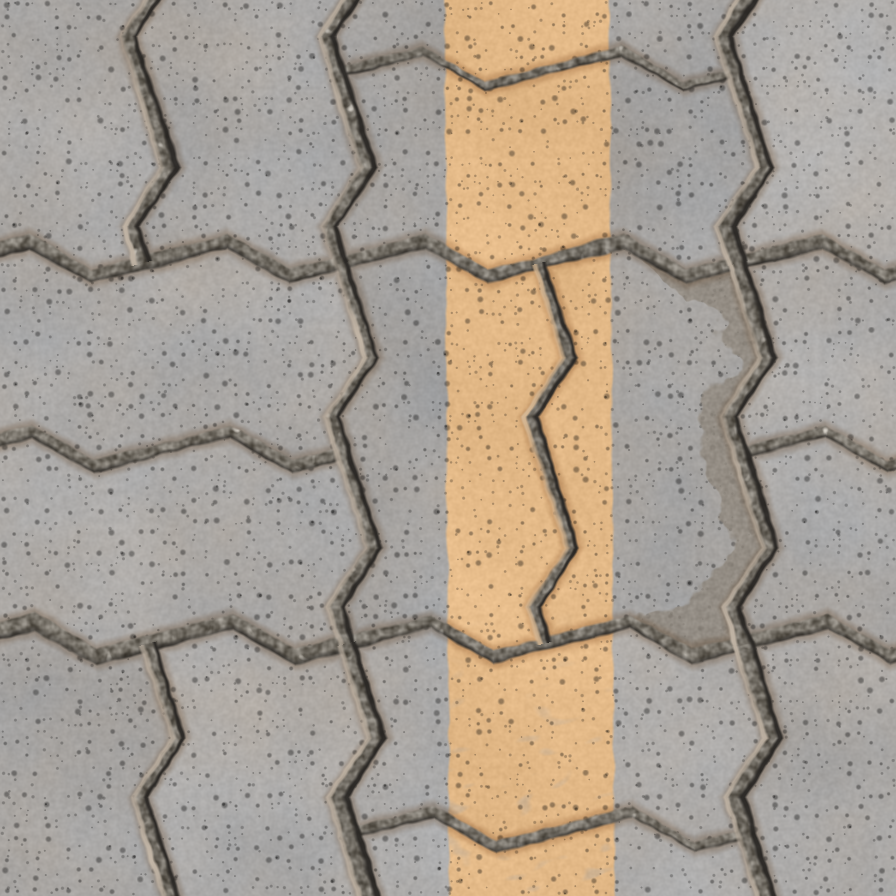
A WebGL 1 fragment shader for this texture:

```glsl
precision highp float;
uniform vec2 u_resolution;

#define CELL vec2(0.4427, 0.4245)
#define ORIGIN vec2(0.3945, 0.2865)
#define ZIGZAG vec2(0.10, 0.092)
#define SHEAR 0.015
#define JOINT_V 0.0105
#define JOINT_H 0.0088
#define STRIPE_LEFT 0.499
#define STRIPE_RIGHT 0.683
#define STONE vec3(0.67, 0.66, 0.65)
#define PAINT vec3(0.89, 0.725, 0.53)
#define GRIT vec3(0.46, 0.44, 0.405)
#define SHADOW vec3(0.15, 0.14, 0.13)

float hash(vec2 p) {
  return fract(sin(dot(p, vec2(127.1, 311.7))) * 43758.5);
}

vec2 gradient(vec2 p) {
  float angle = 6.2832 * hash(p);
  return vec2(cos(angle), sin(angle));
}

// Gradient noise, roughly -0.7 to 0.7
float noise(vec2 p) {
  vec2 i = floor(p), f = p - i;
  vec2 s = f * f * f * (f * (f * 6.0 - 15.0) + 10.0);
  vec2 e = vec2(1.0, 0.0);
  float low = mix(dot(gradient(i), f), dot(gradient(i + e), f - e), s.x);
  float high = mix(dot(gradient(i + e.yx), f - e.yx), dot(gradient(i + 1.0), f - 1.0), s.x);
  return mix(low, high, s.y);
}

float fbm(vec2 p) {
  float sum = 0.0, gain = 0.6;
  for (int i = 0; i < 4; i++) {
    sum += gain * noise(p);
    p = p * 2.07 + 17.3;
    gain *= 0.55;
  }
  return sum;
}

// Lopsided triangle wave: long rise, short fall
float zigzag(float t) {
  float f = fract(t);
  return min(f / 0.69, (1.0 - f) / 0.31) - 0.5;
}

// Small dark pores scattered on a jittered grid
float pores(vec2 p, float density) {
  vec2 id = floor(p);
  vec2 centre = 0.3 + 0.4 * vec2(hash(id + 3.1), hash(id + 8.7));
  float radius = 0.12 + 0.2 * hash(id + 5.3);
  float dist = length(p - id - centre);
  return step(hash(id), density) * (1.0 - smoothstep(radius * 0.4, radius + 0.1, dist));
}

void main() {
  vec2 p = gl_FragCoord.xy / u_resolution;
  float soft = 0.0012 + 0.8 / u_resolution.y;

  // Cell space, bent so that zigzag joints become straight
  vec2 uv = (p + vec2(SHEAR * (p.y - 0.5), 0.0) - ORIGIN) / CELL;
  vec2 bent = uv - ZIGZAG * vec2(zigzag(0.17 - 2.0 * uv.y), zigzag(2.0 * uv.x + 0.31));
  vec2 cell = floor(bent), local = bent - cell;
  float sideways = mod(cell.x + cell.y, 2.0);

  // Signed distances to joints; each cell is halved one way or the other
  vec2 joint = bent - floor(bent + 0.5);
  vec2 middle = local - 0.5;
  vec2 isSplit = step(abs(middle), abs(joint)) * vec2(1.0 - sideways, sideways);
  vec2 dist = mix(joint, middle, isSplit) * CELL;
  dist += 0.0022 * vec2(noise(p * 65.0), noise(p * 58.0 + 9.0));

  // Joint widths vary by segment and along their length
  vec2 segment = floor(bent * 2.0 + 0.5);
  float widthV = JOINT_V * (1.0 - 0.2 * isSplit.x) * (0.84 + 0.28 * hash(vec2(segment.x, cell.y)));
  float widthH = JOINT_H * (1.0 - 0.35 * isSplit.y) * (0.88 + 0.24 * hash(vec2(cell.x, segment.y)));
  widthV *= 1.0 + 0.4 * noise(p * 9.0);
  widthH *= 1.0 + 0.4 * noise(p * 11.0 + 4.0);

  // Stone faces: tone per block, blotches and grain
  vec2 block = cell * 2.0 + step(0.5, local) * vec2(1.0 - sideways, sideways);
  float blotch = fbm(p * 5.0 + block * 3.0);
  float grain = noise(p * 130.0) + 0.7 * noise(p * 260.0);
  vec3 color = STONE + 0.05 * (hash(block) - 0.5) + 0.07 * blotch;
  color += vec3(0.03, 0.0, -0.035) * fbm(p * 7.0 + 31.0);

  // Painted stripe with frayed edges and faint scuffs
  float x = p.x + 0.006 * (p.y - 0.5) + 0.0025 * noise(p * 45.0) + 0.002 * noise(p * 13.0);
  float stripe = smoothstep(-soft, soft, x - STRIPE_LEFT) * smoothstep(-soft, soft, STRIPE_RIGHT - x);
  float scuff = smoothstep(0.25, 0.55, noise(vec2(p.x + p.y, p.y * 2.5 - p.x) * 24.0));
  vec3 paint = PAINT + 0.06 * blotch;
  paint = mix(paint, STONE, 0.35 * scuff * smoothstep(0.35, 0.1, p.y));
  color = mix(color, paint, stripe);
  color += 0.035 * grain;
  color *= 1.0 - 0.35 * pores(p * 85.0, 0.22) - 0.25 * pores(p * 150.0 + 7.0, 0.16);

  // Sand spilled beside one joint, spreading at the corners
  float reach = 0.042 + 0.05 * fbm(p * 14.0) + 0.07 * smoothstep(0.38, 0.5, abs(middle.y));
  float spill = smoothstep(-0.003, 0.003, reach - (1.0 - local.x) * CELL.x);
  spill *= step(abs(cell.x) + abs(cell.y), 0.5) * (1.0 - stripe);
  color = mix(color, vec3(0.56, 0.53, 0.49) + 0.06 * grain, 0.8 * spill);

  // Grime on the rounded rims
  vec2 rim = abs(dist) - vec2(widthV, widthH);
  float grime = 1.0 - smoothstep(0.0, 0.011, min(rim.x, rim.y));
  color = mix(color, color * vec3(0.87, 0.82, 0.77), grime);

  // Sandy filling with pale pebbles
  float speck = noise(p * 95.0 + 2.0) + 0.6 * noise(p * 190.0);
  vec3 filling = GRIT + 0.26 * speck;
  filling += 0.3 * smoothstep(0.4, 0.65, noise(p * 70.0 + 21.0));

  // Horizontal joints, dark along the lower edge
  float shadeH = smoothstep(0.1, 0.9, -dist.y / widthH) * (0.55 + 0.5 * noise(p * 16.0));
  vec3 trench = mix(filling, SHADOW, clamp(shadeH, 0.0, 1.0));
  color = mix(color, trench, 1.0 - smoothstep(-soft, soft, rim.y));

  // Vertical joints: lit left rim, shadow under the right one
  float lit = smoothstep(-0.005, -0.001, dist.x + widthV) * (1.0 - smoothstep(0.001, 0.005, dist.x + widthV));
  float shadeV = smoothstep(0.1, 0.65, dist.x / widthV + 0.4 * noise(p * 30.0));
  trench = mix(filling * 0.95, SHADOW, 0.9 * shadeV);
  color = mix(color, trench, 1.0 - smoothstep(-soft, soft, rim.x));
  vec3 rimLight = mix(vec3(0.76, 0.71, 0.65), PAINT, 0.6 * stripe);
  color = mix(color, rimLight, lit * clamp(0.65 + 0.8 * noise(p * 12.0 + 5.0), 0.0, 1.0));

  gl_FragColor = vec4(clamp(color, 0.0, 1.0), 1.0);
}
```
